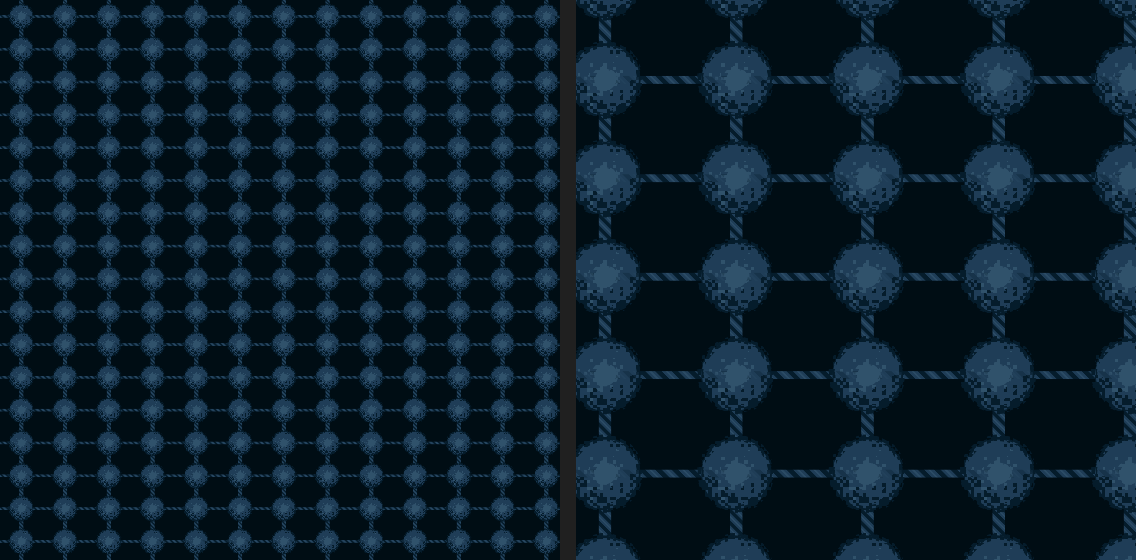
Left, the full canvas; right, a detail of the centre.
A Shadertoy shader for this pattern:

```glsl
// Net of twisted cords with a grainy, softly lit round knot at every crossing.

// Lengths are in grains; the canvas is GRAINS tall.
const float GRAINS = 512.0;
const vec2 PITCH = vec2(40.0, 30.0);
const vec2 KNOT_CENTER = vec2(19.5, 17.0);
const float KNOT_RADIUS = 10.2;
const float HALO_WIDTH = 1.1;
const float CORE_RADIUS = 3.7;
const float RAGGEDNESS = 1.3;
const float SHADE_SPECKLE = 0.65;
const float LIGHT_SPECKLE = 0.16;
const vec2 CORD_HALF_WIDTH = vec2(1.2, 1.9);  // across, down
const vec2 TWIST_PITCH = vec2(5.0, 3.75);

const vec3 GROUND = vec3(0.00, 0.05, 0.08);
const vec3 SHADOW = vec3(0.02, 0.11, 0.17);
const vec3 BLUE   = vec3(0.12, 0.24, 0.34);
const vec3 LIGHT  = vec3(0.19, 0.32, 0.42);

float hash(vec2 p) {
    return fract(sin(dot(p, vec2(127.1, 311.7))) * 43758.5453);
}

// Coverage of a shape from its signed distance.
float cover(float d, float aa) {
    return 1.0 - smoothstep(-0.5 * aa, 0.5 * aa, d);
}

// Diagonal strands: shadowed gaps, blue body, light crest.
vec3 cordColor(float along, float across, float pitch, float aa) {
    float wave = abs(2.0 * fract((along + across) / pitch) - 1.0);
    float soft = aa / pitch;
    vec3 color = mix(SHADOW, BLUE, smoothstep(0.4 - soft, 0.4 + soft, wave));
    return mix(color, LIGHT, 0.7 * smoothstep(0.85 - soft, 0.85 + soft, wave));
}

void mainImage(out vec4 fragColor, in vec2 fragCoord) {
    float aa = GRAINS / iResolution.y;
    vec2 p = fragCoord * aa;
    vec2 q = mod(p - KNOT_CENTER + 0.5 * PITCH, PITCH) - 0.5 * PITCH;

    // The same grain recurs in every repeat.
    vec2 grain = floor(mod(p, PITCH));
    float edgeNoise = hash(grain) - 0.5;
    float shadeNoise = hash(grain + 53.0);
    float lightNoise = hash(grain + 97.0);

    // Cords
    vec3 color = GROUND;
    vec3 across = cordColor(q.x, q.y, TWIST_PITCH.x, aa);
    vec3 down = cordColor(q.y, q.x, TWIST_PITCH.y, aa);
    float acrossMask = cover(abs(q.y) - CORD_HALF_WIDTH.x, aa);
    color = mix(color, across, acrossMask);
    color = mix(color, down, cover(abs(q.x) - CORD_HALF_WIDTH.y, aa));

    // Knot body, shaded with speckle toward its lower rim
    float r = length(q);
    float rim = smoothstep(0.35, 1.0, r / KNOT_RADIUS);
    float below = 1.0 - smoothstep(-5.0, 2.0, q.y);
    float shade = step(shadeNoise, SHADE_SPECKLE * rim * below);
    vec3 knot = mix(BLUE, SHADOW, shade);

    // Light grains, the cord showing through, and the bright core
    float scatter = LIGHT_SPECKLE * (1.0 - smoothstep(3.0, 9.0, r));
    knot = mix(knot, LIGHT, step(lightNoise, scatter));
    knot = mix(knot, across, 0.3 * acrossMask);
    knot = mix(knot, LIGHT, cover(r - CORE_RADIUS + edgeNoise * RAGGEDNESS, aa));

    // Ragged halo and outline
    float d = r - KNOT_RADIUS + edgeNoise * RAGGEDNESS;
    color = mix(color, SHADOW, cover(d - HALO_WIDTH, aa));
    color = mix(color, knot, cover(d, aa));

    fragColor = vec4(color, 1.0);
}
```
